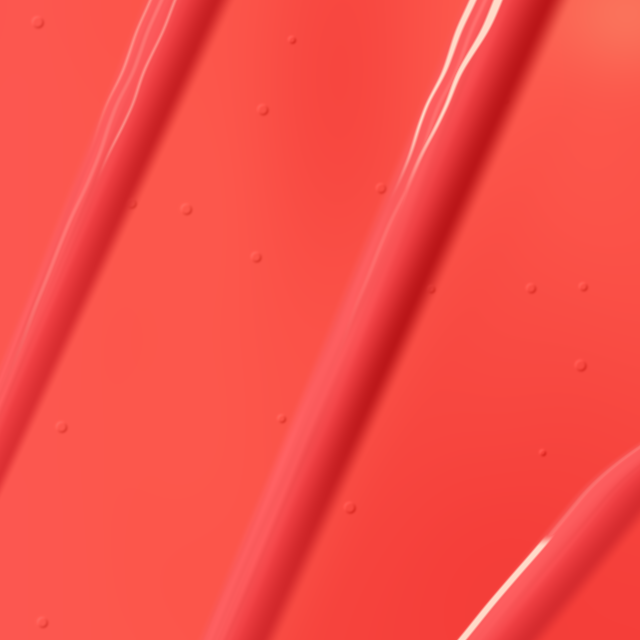
A three.js fragment shader for this texture:

```glsl
// Glossy coral gel swept into three slanted ridges with wet highlights.
// Each ridge is a band between two lines; its cross-section coordinate t
// (0 lit edge, 1 shadow edge) drives the shading, streaks and glints.

#define CORAL vec3(0.99, 0.343, 0.298)
#define RED vec3(0.965, 0.262, 0.238)
#define PEACH vec3(0.98, 0.47, 0.37)
#define PINK vec3(0.99, 0.365, 0.37)
#define BODY vec3(0.95, 0.255, 0.27)
#define SHADOW vec3(0.73, 0.085, 0.095)
#define GLINT vec3(1.0, 0.86, 0.79)
#define BUBBLE_GRID 8.0
#define BUBBLE_SHARE 0.38
#define BUBBLE_CONTRAST 0.075
#define SOFTNESS 0.0028

varying vec2 vUv;

vec2 hash2(vec2 p) {
  vec3 q = fract(p.xyx * vec3(0.1031, 0.103, 0.0973));
  q += dot(q, q.yzx + 33.33);
  return fract((q.xx + q.yz) * q.zy);
}

float cornerSlope(vec2 cell, vec2 offset) {
  return dot(hash2(cell) * 2.0 - 1.0, offset);
}

float gradientNoise(vec2 p) {
  vec2 i = floor(p), f = fract(p);
  vec2 u = f * f * f * (f * (f * 6.0 - 15.0) + 10.0);
  vec2 e = vec2(1.0, 0.0);
  return mix(mix(cornerSlope(i, f), cornerSlope(i + e, f - e), u.x),
             mix(cornerSlope(i + e.yx, f - e.yx), cornerSlope(i + 1.0, f - 1.0), u.x), u.y);
}

float blob(vec2 p, vec2 centre, vec2 size) {
  vec2 d = (p - centre) / size;
  return exp(-dot(d, d));
}

// Broad warm and deep patches of the flat gel
vec3 gelGround(vec2 p, float mainT) {
  float deep = 0.65 * smoothstep(0.3, 1.6, mainT);
  deep += 0.85 * blob(p, vec2(0.53, 0.9), vec2(0.14, 0.4));
  deep += 0.65 * blob(p, vec2(0.85, 0.0), vec2(0.4, 0.32));
  deep -= 0.5 * blob(p, vec2(0.95, 0.78), vec2(0.22, 0.3));
  deep += 0.22 * gradientNoise(p * vec2(4.0, 2.5) + 7.0);
  vec3 color = mix(CORAL, RED, clamp(deep, 0.0, 1.25));
  color.b += 0.015 * (1.0 - smoothstep(0.0, 0.25, p.x));
  return mix(color, PEACH, 0.85 * blob(p, vec2(0.98, 0.98), vec2(0.12, 0.1)));
}

// Tiny trapped bubbles, lit from the upper left
float bubbles(vec2 p) {
  vec2 cell = floor(p * BUBBLE_GRID);
  vec2 pick = hash2(cell + 41.0);
  vec2 d = p - (cell + 0.2 + 0.6 * hash2(cell + 5.0)) / BUBBLE_GRID;
  float radius = mix(0.003, 0.008, pick.y);
  float rim = (length(d) - radius) / SOFTNESS;
  float side = dot(d, vec2(-0.7, 0.7)) / radius;
  return exp(-rim * rim) * (side - 0.25) * step(pick.x, BUBBLE_SHARE);
}

// edges: left start, left slope, right start, right slope; returns t and width
vec2 ridgeCoord(vec2 p, vec4 edges) {
  float left = edges.x + edges.y * p.y;
  float width = edges.z + edges.w * p.y - left;
  return vec2((p.x - left) / width, width);
}

vec3 layRidge(vec3 ground, vec2 ridge, float along, float depth) {
  float t = ridge.x;
  float streak = gradientNoise(vec2(t * 13.0, along * 5.0));
  vec3 color = mix(PINK, BODY, smoothstep(0.15, 0.55, t));
  color += 0.035 * streak * (1.0 - smoothstep(0.3, 0.6, t));
  color = mix(color, SHADOW, depth * smoothstep(0.38, 0.83, t));
  float mask = smoothstep(-0.06, 0.1, t) * (1.0 - smoothstep(0.8, 1.06, t));
  return mix(ground, color, mask);
}

// Thin wet line at cross position t0
float glint(vec2 ridge, float t0, float halfWidth) {
  float d = abs(ridge.x - t0) * ridge.y;
  return 1.0 - smoothstep(halfWidth - SOFTNESS, halfWidth + SOFTNESS, d);
}

void main() {
  vec2 p = vUv;
  float v = p.y;
  vec2 bent = p - vec2(4.0 * pow(max(v - 0.22, 0.0), 2.0), 0.0);
  vec2 mainRidge = ridgeCoord(p, vec4(0.3125, 0.415, 0.432, 0.455));
  vec2 leftRidge = ridgeCoord(p, vec4(-0.172, 0.4, -0.105, 0.468));
  vec2 cornerRidge = ridgeCoord(bent, vec4(0.715, 0.825, 0.85, 0.825));

  vec3 color = gelGround(p, mainRidge.x) + BUBBLE_CONTRAST * bubbles(p);
  color = layRidge(color, leftRidge, v + 3.0, mix(0.4, 0.78, smoothstep(0.3, 0.9, v)));
  color = layRidge(color, mainRidge, v, mix(0.55, 1.0, smoothstep(0.0, 0.5, v)));
  color = layRidge(color, cornerRidge, v + 6.0, 0.5);

  // Wet highlights taper and fade down each ridge
  float wobble = 0.06 * gradientNoise(vec2(v * 11.0, 2.5));
  float top = smoothstep(0.66, 0.84, v);
  float flare = smoothstep(0.82, 1.0, v);
  float wet = glint(mainRidge, 0.08 + wobble, 0.0025 + 0.003 * flare) * smoothstep(0.68, 0.82, v);
  wet = max(wet, glint(mainRidge, 0.22 + 0.09 * flare - wobble, 0.003 + 0.004 * flare) * top);
  wet = max(wet, 0.13 * glint(mainRidge, 0.2 + wobble, 0.003) * smoothstep(0.4, 0.65, v));
  wet = max(wet, 0.42 * glint(leftRidge, 0.06 + wobble, 0.0022) * smoothstep(0.75, 0.92, v));
  wet = max(wet, 0.45 * glint(leftRidge, 0.33 - wobble, 0.0022) * smoothstep(0.71, 0.8, v));
  wet = max(wet, 0.18 * glint(leftRidge, 0.19 + wobble, 0.003) * smoothstep(0.38, 0.55, v));
  float tip = 1.0 - smoothstep(0.145, 0.168, v);
  wet = max(wet, glint(cornerRidge, 0.06 + wobble, 0.0065) * tip);
  wet = max(wet, 0.15 * glint(cornerRidge, 0.07, 0.004));
  gl_FragColor = vec4(mix(color, GLINT, wet), 1.0);
}
```
